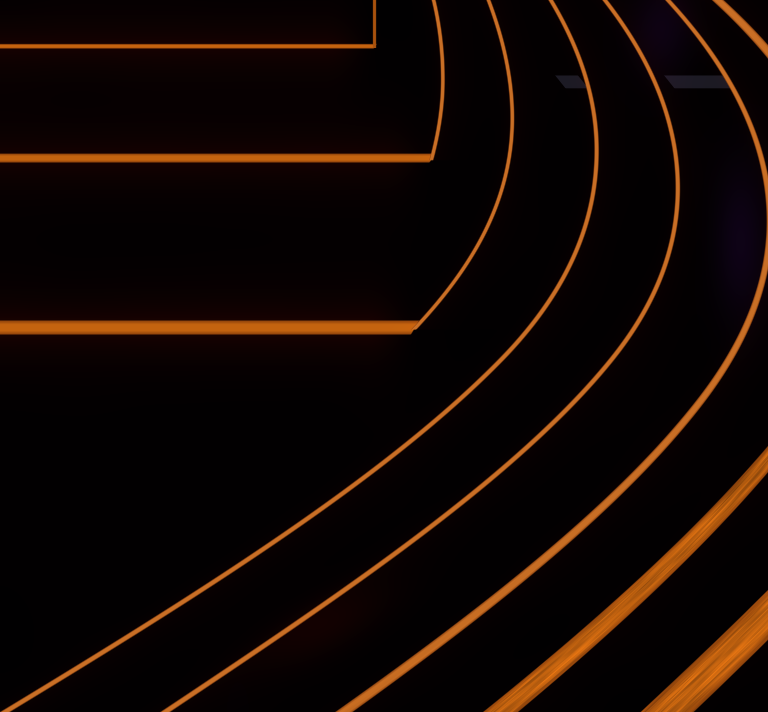
This background is drawn by a WebGL 2 fragment shader. Its source:

```glsl
#version 300 es
precision highp float;
// Glowing amber rails: straight bars on the left, sweeping curves on the right, over black.
uniform vec2 u_resolution;
out vec4 fragColor;

const vec3 BASE = vec3(0.008, 0.0, 0.005);
const vec3 EMBER = vec3(0.13, 0.01, 0.0);
const vec3 RIM = vec3(0.50, 0.22, 0.04);
const vec3 AMBER = vec3(0.77, 0.39, 0.06);
const vec3 PALE = vec3(0.80, 0.47, 0.22);
const vec3 VIOLET = vec3(0.05, 0.01, 0.085);
const vec3 SLATE = vec3(0.10, 0.10, 0.135);
const float RAIL_GLOW = 0.28;    // ember strength beside curves
const float RAIL_REACH = 0.022;  // ember falloff beside curves
const float BAR_REACH = 0.036;   // ember falloff around bars
const float STREAK = 0.28;       // contrast of the grain along wide rails

float hash(vec2 p) {
    vec3 q = fract(vec3(p.xyx) * 0.1031);
    q += dot(q, q.yzx + 33.33);
    return fract((q.x + q.y) * q.z);
}

float noise(vec2 p) {
    vec2 i = floor(p), f = fract(p);
    f = f * f * (3.0 - 2.0 * f);
    return mix(mix(hash(i), hash(i + vec2(1, 0)), f.x),
               mix(hash(i + vec2(0, 1)), hash(i + vec2(1, 1)), f.x), f.y);
}

// Coverage of a band with the given half width
float band(float d, float halfWidth) {
    float px = 0.8 / u_resolution.y;
    return 1.0 - smoothstep(halfWidth - px, halfWidth + px, abs(d));
}

// Cubic between two knots; a and b hold (y, x, dx/dy). Returns x and its slope.
vec2 hermite(float y, vec3 a, vec3 b) {
    float len = b.x - a.x, u = (y - a.x) / len, v = 1.0 - u;
    float x = mix(a.y, b.y, u * u * (3.0 - 2.0 * u)) + len * u * v * (a.z * v - b.z * u);
    float slope = 6.0 * u * v * (b.y - a.y) / len
                + a.z * v * (1.0 - 3.0 * u) + b.z * u * (3.0 * u - 2.0);
    return vec2(x, slope);
}

// Curved rail through four knots, widening from top to bottom and stopping at endY
void rail(inout vec3 color, vec2 p, vec4 ys, vec4 xs, vec4 slopes, vec2 widths, float endY) {
    vec3 k0 = vec3(ys.x, xs.x, slopes.x), k1 = vec3(ys.y, xs.y, slopes.y);
    vec3 k2 = vec3(ys.z, xs.z, slopes.z), k3 = vec3(ys.w, xs.w, slopes.w);
    vec2 c = p.y < ys.y ? hermite(p.y, k0, k1)
           : p.y < ys.z ? hermite(p.y, k1, k2) : hermite(p.y, k2, k3);
    float d = (p.x - c.x) / sqrt(1.0 + c.y * c.y);
    float w = mix(widths.x, widths.y, p.y);
    float px = 1.0 / u_resolution.y;
    float live = 1.0 - smoothstep(endY - px, endY + px, p.y);
    float reach = d > 0.0 ? RAIL_REACH : RAIL_REACH * 0.4;
    color += EMBER * RAIL_GLOW * live * exp(-abs(d) / reach);

    float wide = smoothstep(0.005, 0.012, w);
    float grain = noise(vec2(d * 330.0, p.y * 16.0)) * 0.6 + noise(vec2(d * 700.0, p.y * 45.0)) * 0.4;
    vec3 body = mix(mix(PALE, AMBER, 0.45), AMBER, wide);
    body *= 1.0 + wide * STREAK * (grain * 2.0 - 1.2);
    body = mix(body, RIM, smoothstep(0.45, 1.0, abs(d) / w) * 0.65);
    color = mix(color, body, band(d, w) * live);
}

// Straight bar from the left side to endX, with a soft ember halo
void bar(inout vec3 color, vec2 p, float y, float endX, float w, float glow) {
    float d = p.y - y;
    float px = 1.0 / u_resolution.y;
    float tip = endX - d * 0.6;
    float live = 1.0 - smoothstep(tip - px, tip + px, p.x);
    float fade = 1.0 - smoothstep(endX - 0.07, endX + 0.01, p.x);
    color += EMBER * glow * fade * exp(-abs(d) / BAR_REACH);
    vec3 body = mix(AMBER, RIM, smoothstep(0.35, 1.0, abs(d) / w) * 0.7);
    color = mix(color, body, band(d, w) * live);
}

// Soft elliptical stain
float stain(vec2 p, vec2 center, vec2 size) {
    vec2 q = (p - center) / size;
    return exp(-dot(q, q));
}

void main() {
    // Canvas height is one unit; y runs downward
    vec2 p = vec2(gl_FragCoord.x, u_resolution.y - gl_FragCoord.y) / u_resolution.y;
    vec3 color = BASE * (0.4 + 0.8 * noise(p * 9.0));

    // Faint stains and slate reflections
    color += VIOLET * (stain(p, vec2(1.04, 0.34), vec2(0.035, 0.10))
                     + 0.8 * stain(p, vec2(0.93, 0.04), vec2(0.04, 0.06)));
    vec2 tilted = mat2(0.88, 0.47, -0.47, 0.88) * (p - vec2(0.46, 0.88));
    color += EMBER * 0.4 * stain(tilted, vec2(0.0), vec2(0.10, 0.035));
    float lean = p.x - (p.y - 0.115) * 0.8;
    float slate = band(lean - 0.803, 0.016) + band(lean - 0.981, 0.041);
    color += SLATE * slate * band(p.y - 0.115, 0.009);

    // Straight bars and the upright closing the first one
    bar(color, p, 0.065, 0.527, 0.0032, 0.65);
    bar(color, p, 0.222, 0.607, 0.0062, 0.65);
    bar(color, p, 0.460, 0.583, 0.0098, 0.85);
    color = mix(color, mix(AMBER, RIM, 0.4), band(p.x - 0.526, 0.0022) * step(p.y, 0.067));

    // Curved rails, inner to outer
    rail(color, p, vec4(0, 0.112, 0.224, 1), vec4(0.609, 0.622, 0.606, 0.4),
         vec4(0.24, 0, -0.27, -0.27), vec2(0.0028), 0.225);
    rail(color, p, vec4(0, 0.166, 0.3235, 0.463), vec4(0.686, 0.7195, 0.682, 0.581),
         vec4(0.38, 0, -0.49, -0.95), vec2(0.0028), 0.463);
    rail(color, p, vec4(0, 0.211, 0.506, 1), vec4(0.7735, 0.838, 0.703, 0.007),
         vec4(0.6, 0, -0.98, -1.65), vec2(0.003, 0.0036), 2.0);
    rail(color, p, vec4(0, 0.264, 0.506, 1), vec4(0.8495, 0.952, 0.858, 0.232),
         vec4(0.78, 0, -0.81, -1.5), vec2(0.003, 0.0038), 2.0);
    rail(color, p, vec4(0, 0.312, 0.5626, 1), vec4(0.938, 1.081, 0.9845, 0.483),
         vec4(0.92, 0, -0.77, -1.4), vec2(0.003, 0.007), 2.0);
    rail(color, p, vec4(0, 0.36, 0.643, 1), vec4(1.008, 1.195, 1.08, 0.703),
         vec4(1.1, 0, -0.85, -1.22), vec2(0.0055, 0.0155), 2.0);
    rail(color, p, vec4(0, 0.4, 0.86, 1), vec4(1.3, 1.4, 1.082, 0.937),
         vec4(0.5, 0, -1.0, -1.06), vec2(0.02, 0.0255), 2.0);

    fragColor = vec4(color, 1.0);
}
```
